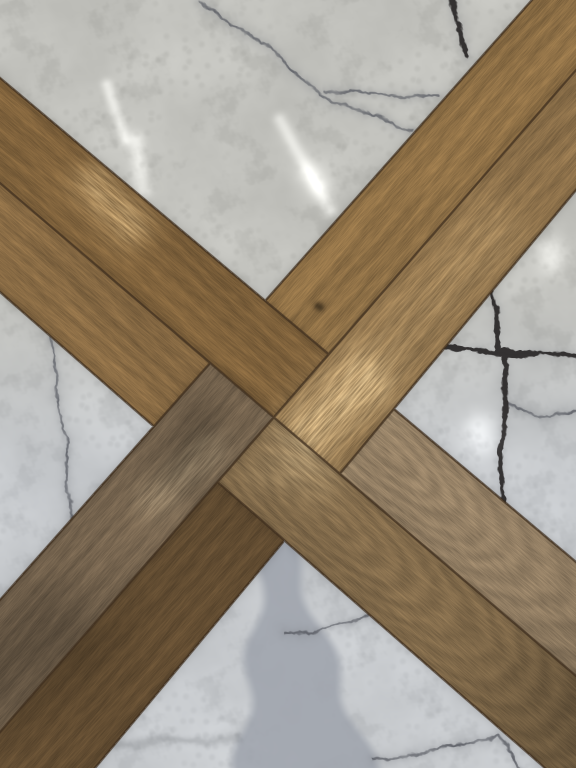
Reproduce this texture procedurally as a WebGL 2 fragment shader.

```glsl
#version 300 es
precision highp float;
// Oak planks crossing in a pinwheel over veined white marble.
// Three falling and three rising lines cut the floor into planks and corners;
// cellular noise gives pores and specks, layered sines give grain and clouds.
uniform vec2 u_resolution;
out vec4 fragColor;

vec2 hash2(vec2 p) {
  vec3 q = fract(p.xyx * vec3(0.1031, 0.103, 0.0973));
  q += dot(q, q.yzx + 33.33);
  return fract((q.xx + q.yz) * q.zy);
}

// Distance to the nearest scattered cell point.
float cells(vec2 p) {
  vec2 id = floor(p);
  float best = 2.0;
  for (int y = -1; y <= 1; y++)
    for (int x = -1; x <= 1; x++) {
      vec2 c = id + vec2(x, y);
      best = min(best, length(c + hash2(c) - p));
    }
  return best;
}

// Layered, rotated sines, roughly -1 to 1.
float waves(vec2 p) {
  float sum = 0.0, amp = 0.5;
  for (int i = 0; i < 5; i++) {
    sum += amp * sin(p.x + 1.4 * sin(p.y * 1.1));
    p = mat2(1.5, 1.2, -1.2, 1.5) * p + 1.7;
    amp *= 0.6;
  }
  return sum;
}

// Signed distance to a line, positive below it (y runs down).
float side(vec2 p, vec2 a, vec2 b) {
  vec2 d = normalize(b - a), q = p - a;
  return d.x * q.y - d.y * q.x;
}

float segment(vec2 p, vec4 s) {
  vec2 q = p - s.xy, d = s.zw - s.xy;
  return length(q - d * clamp(dot(q, d) / dot(d, d), 0.0, 1.0));
}

float glow(vec2 p, vec4 s, float radius) {
  float d = segment(p, s) / radius;
  return exp(-d * d);
}

vec3 marble(vec2 p, float px) {
  float cloud = waves(p * 2.3 + 4.0), low = smoothstep(2.5, 5.0, p.y);
  vec3 c = mix(vec3(0.765, 0.765, 0.745), vec3(0.785, 0.797, 0.81), low);
  c += 0.03 * cloud - 0.04 * smoothstep(0.1, 0.9, waves(p * 6.0));
  c -= 0.035 * smoothstep(0.35, 0.05, cells(p * 7.0)) * smoothstep(-0.3, 0.6, cloud);

  // Cast shadow widening toward the bottom.
  float t = (p.y - 5.4) / 2.3;
  float reach = mix(0.12, 0.68, t) + 0.07 * sin(p.y * 6.0);
  float shade = smoothstep(0.07, -0.07, abs(p.x - mix(2.76, 3.06, t)) - reach);
  c = mix(c, vec3(0.62, 0.64, 0.675), 0.85 * shade * step(5.0, p.y));

  // Veins: bold dark cracks, then thin broken ones.
  vec4 bold[4] = vec4[](vec4(4.5, -0.1, 4.67, 0.55), vec4(4.4, 3.48, 5.8, 3.57),
    vec4(4.94, 2.9, 4.98, 3.5), vec4(5.07, 3.58, 5.0, 5.02));
  vec4 thin[12] = vec4[](vec4(2.0, 0.0, 2.6, 0.42), vec4(2.6, 0.42, 3.2, 0.95),
    vec4(3.2, 0.95, 4.1, 1.3), vec4(3.25, 0.92, 4.4, 0.97), vec4(5.08, 4.05, 5.4, 4.18),
    vec4(5.4, 4.18, 5.8, 4.08), vec4(0.5, 3.35, 0.65, 4.4), vec4(0.65, 4.4, 0.72, 5.2),
    vec4(2.85, 6.3, 3.1, 6.33), vec4(3.1, 6.33, 3.7, 6.17), vec4(3.75, 7.62, 5.0, 7.36),
    vec4(5.0, 7.36, 5.2, 7.7));
  vec2 q = p + 0.035 * vec2(waves(p.yx * 7.0), waves(p * 7.0 + 2.0));
  float dBold = 9.0, dThin = 9.0;
  for (int i = 0; i < bold.length(); i++) dBold = min(dBold, segment(q, bold[i]));
  for (int i = 0; i < thin.length(); i++) dThin = min(dThin, segment(q, thin[i]));
  float rough = 0.5 + 0.5 * waves(p * 9.0);
  float girth = 0.012 + 0.022 * rough * (1.0 + glow(p, vec4(4.5, 3.5, 5.2, 3.55), 0.12));
  c = mix(c, vec3(0.46, 0.47, 0.49), 0.35 * exp(-min(dBold, dThin) * 22.0));
  c = mix(c, vec3(0.32, 0.33, 0.36), (0.4 + 0.4 * rough) * smoothstep(0.012 + px, 0.003, dThin));
  c = mix(c, vec3(0.15, 0.14, 0.14), 0.9 * smoothstep(girth + px, girth - px, dBold));
  c -= 0.1 * glow(q, vec4(1.0, 7.45, 2.4, 7.38), 0.05);

  // Reflected lamps.
  float lamp = glow(p, vec4(1.07, 0.85, 1.25, 1.4), 0.06) + glow(p, vec4(1.36, 1.4, 1.43, 1.9), 0.08);
  lamp += glow(p, vec4(2.8, 1.2, 3.3, 2.1), 0.07) + glow(p, vec4(3.12, 1.75, 3.18, 1.85), 0.14);
  lamp += glow(p, vec4(4.8, 4.3, 4.82, 4.4), 0.16) + glow(p, vec4(5.5, 2.5, 5.52, 2.6), 0.14);
  return c + 0.15 * lamp;
}

vec3 wood(vec2 p, bool falling, int f, int r, float across) {
  float along = dot(p, falling ? vec2(0.76, 0.65) : vec2(0.66, -0.75));
  vec3 c = f == 1 ? vec3(0.50, 0.385, 0.235) : vec3(0.53, 0.415, 0.265);
  if (falling && r >= 2) c = f == 1 ? vec3(0.58, 0.50, 0.395) : vec3(0.51, 0.42, 0.295);
  if (!falling) c = r == 1 ? vec3(0.56, 0.44, 0.275) : vec3(0.55, 0.44, 0.29);
  if (!falling && f >= 2) c = r == 1 ? vec3(0.47, 0.40, 0.315) : vec3(0.385, 0.30, 0.195);

  // Straight grain, or nested ovals on the two lower right planks.
  float phase = 38.0 * across + 3.0 * waves(vec2(along * 0.7, across * 5.0));
  if (falling && r >= 2) {
    vec2 heart = p - (f == 1 ? vec2(3.85, 4.5) : vec2(3.4, 5.25));
    vec2 q = vec2(dot(heart, vec2(0.76, 0.65)) * 0.3, dot(heart, vec2(-0.65, 0.76)));
    phase = 62.0 * length(q) + 2.2 * waves(vec2(along * 2.0, across * 4.0));
  }
  float pores = cells(vec2(along * 3.0, across * 42.0));
  float fine = cells(vec2(along * 7.0, across * 75.0) + 9.0);
  float grain = 0.05 * sin(phase) + 0.14 * (pores - 0.45) + 0.12 * (fine - 0.45);
  c *= 1.0 + grain + 0.05 * waves(vec2(along, across * 6.0));

  // Knot, broad shadows and sheen caught on the grain.
  c *= 1.0 - 0.45 * glow(p, vec4(3.18, 3.06, 3.2, 3.07), 0.045);
  c *= 1.0 - 0.24 * smoothstep(3.8, 6.3, p.x) * smoothstep(5.4, 7.2, p.y);
  c *= 1.0 - 0.24 * glow(p, vec4(0.0, 6.7, 0.5, 6.3), 0.55);
  if (!falling && f >= 2 && r == 1) c *= 1.0 - 0.22 * glow(p, vec4(1.8, 4.7, 2.0, 4.3), 0.28);
  float sheen = 0.75 * glow(p, vec4(0.95, 1.85, 1.3, 2.25), 0.22);
  sheen += 0.9 * glow(p, vec4(3.1, 4.3, 3.6, 3.85), 0.32) + 0.25 * glow(p, vec4(3.8, 3.6, 4.9, 2.4), 0.4);
  sheen += 0.4 * glow(p, vec4(1.55, 5.0, 2.1, 4.5), 0.2) + 0.25 * glow(p, vec4(2.7, 4.7, 3.2, 4.8), 0.25);
  return c + vec3(0.34, 0.33, 0.28) * sheen * (0.35 + 0.75 * pores);
}

void main() {
  // The canvas is 7.68 units tall, with y running down.
  float px = 7.68 / u_resolution.y;
  vec2 p = vec2(gl_FragCoord.x, u_resolution.y - gl_FragCoord.y) * px;
  vec3 F = vec3(side(p, vec2(0, 0.78), vec2(5.76, 5.62)), side(p, vec2(0, 1.83), vec2(5.76, 6.76)),
    side(p, vec2(0, 2.92), vec2(5.45, 7.68)));
  vec3 R = vec3(side(p, vec2(0, 6.0), vec2(5.32, 0)), side(p, vec2(0, 7.32), vec2(5.76, 0.7)),
    side(p, vec2(0.95, 7.68), vec2(5.76, 1.9)));
  int f = int(dot(step(0.0, F), vec3(1))), r = int(dot(step(0.0, R), vec3(1)));
  bool inF = f == 1 || f == 2, inR = r == 1 || r == 2;
  bool falling = inF && (!inR || f == r);
  vec3 c = inF || inR ? wood(p, falling, f, r, falling ? F.y : R.y) : marble(p, px);

  // Joints, skipped where a plank runs through.
  float joint = 9.0;
  if (inF || inR) joint = min(abs(F.y), abs(R.y));
  if (r != 2) joint = min(joint, abs(F.x));
  if (r != 1) joint = min(joint, abs(F.z));
  if (f != 1) joint = min(joint, abs(R.x));
  if (f != 2) joint = min(joint, abs(R.z));
  c *= 1.0 - 0.12 * exp(-joint * 25.0);
  c = mix(c, vec3(0.25, 0.185, 0.12), 0.75 * smoothstep(0.009 + px, 0.004, joint));
  fragColor = vec4(clamp(c, 0.0, 1.0), 1.0);
}
```
